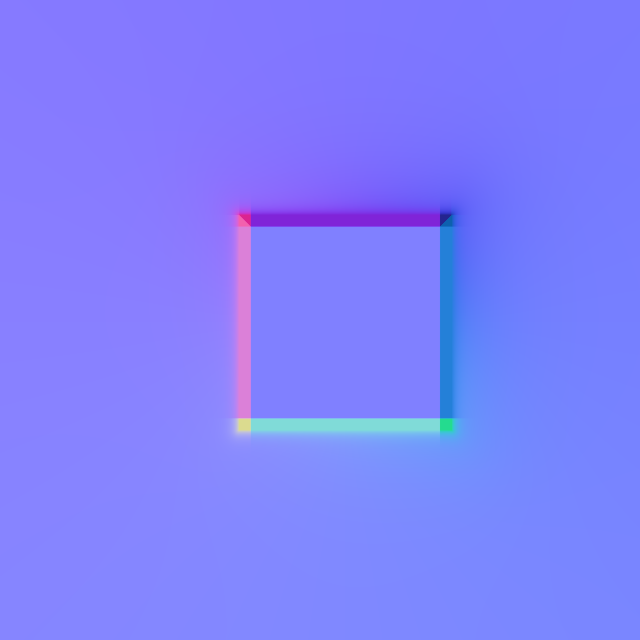
A WebGL 1 fragment shader for this texture map:

```glsl
precision highp float;
// Draws a tangent-space normal map of a raised square with bevelled, softly glowing edges.
uniform vec2 u_resolution;

const vec2 BOX_MIN = vec2(0.3737, 0.3281);
const vec2 BOX_MAX = vec2(0.7057, 0.6641);
const float BEVEL_WIDTH = 0.0182;
const float BEVEL_TILT = 0.36;
const float EDGE_SOFTNESS = 0.001;

// 1 inside the bevel strip, 0 beyond it
float strip(float distanceFromEdge) {
  return 1.0 - smoothstep(-EDGE_SOFTNESS, EDGE_SOFTNESS, distanceFromEdge - BEVEL_WIDTH);
}

// Tilt of the square's surface: flat top, four slopes, split upper corners
vec2 bevelTilt(vec2 p) {
  vec2 fromMin = p - BOX_MIN;
  vec2 fromMax = BOX_MAX - p;
  float left = strip(fromMin.x);
  float right = strip(fromMax.x);
  float bottom = strip(fromMin.y);
  float top = strip(fromMax.y);
  vec2 side = vec2(left - right, bottom - top);

  float diagonal = fromMax.y - min(fromMin.x, fromMax.x);
  float facet = abs(side.x) * top * smoothstep(-EDGE_SOFTNESS, EDGE_SOFTNESS, diagonal);
  return BEVEL_TILT * side + facet * vec2(0.09 * side.x, 0.24);
}

// Broad tilt of the surroundings, strongest above and to the right
vec2 surroundingTilt(vec2 p, float distanceToBox) {
  vec2 center = 0.5 * (BOX_MIN + BOX_MAX);
  vec2 direction = (p - center) / max(length(p - center), 0.0001);
  float strength = 0.105 + dot(direction, vec2(0.06, 0.03));
  return -direction * (strength * exp(-distanceToBox / 0.07) + 0.033);
}

// Pack a surface tilt as a normal-map colour
vec3 encodeNormal(vec2 tilt) {
  float height = sqrt(max(1.0 - 4.0 * dot(tilt, tilt), 0.015));
  return vec3(0.5 + tilt, 0.5 + 0.5 * height);
}

void main() {
  vec2 p = gl_FragCoord.xy / u_resolution;
  vec2 nearest = clamp(p, BOX_MIN, BOX_MAX);
  float distanceToBox = length(p - nearest);

  // Bleed the bevel outward into the broad glow
  float bleed = exp(-distanceToBox / 0.008);
  vec2 tilt = mix(surroundingTilt(p, distanceToBox), bevelTilt(nearest), bleed);
  gl_FragColor = vec4(clamp(encodeNormal(tilt), 0.0, 1.0), 1.0);
}
```
